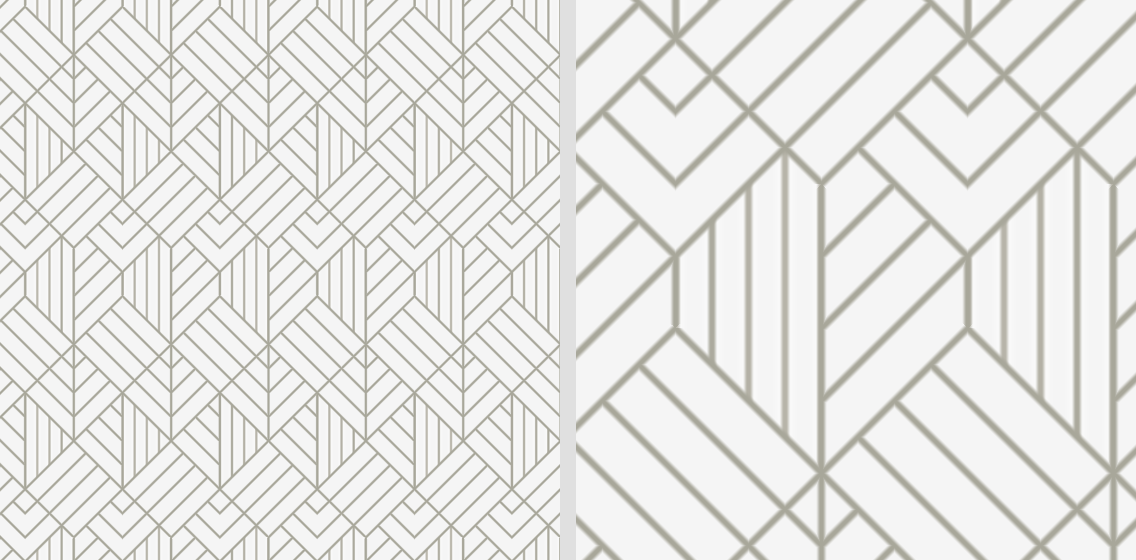
Left, the full canvas; right, a detail of the centre.
Reproduce this pattern procedurally as a WebGL 1 fragment shader.

```glsl
precision mediump float;
uniform vec2 u_resolution;

const vec2 GRID_ORIGIN = vec2(0.1318, 0.0980); // from the top left
const vec2 GRID_UNITS = vec2(11.505, 11.605);  // grid steps across the canvas
const float ROWS = 6.0;                        // diamond rows per repeat
const float HATCH_STEP = 0.5;
const float RIB_STEP = 0.25;
const float HALF_WIDTH = 0.0235;
const float SOFTNESS = 0.017;
const float HALO_WIDTH = 0.09;
const float HALO_AMOUNT = 0.6;
const float RIB_FADE = 0.75;
const float SQRT_HALF = 0.70711;
const float FAR = 10.0;
const vec3 PAPER = vec3(0.962);
const vec3 HALO = vec3(0.992);
const vec3 INK = vec3(0.660, 0.655, 0.605);
const vec3 PALE_INK = vec3(0.765, 0.750, 0.710);

float hash(float n) {
  return fract(sin(n * 12.9898) * 43758.5453);
}

// Distance to the nearest multiple of a step
float repeatDistance(float value, float period) {
  return abs(fract(value / period + 0.5) - 0.5) * period;
}

float diagonalLines(float value, float period) {
  return repeatDistance(value, period) * SQRT_HALF;
}

float stroke(float dist, float softness) {
  return 1.0 - smoothstep(HALF_WIDTH - softness, HALF_WIDTH + softness, dist);
}

void main() {
  vec2 uv = gl_FragCoord.xy / u_resolution;
  vec2 q = (vec2(uv.x, 1.0 - uv.y) - GRID_ORIGIN) * GRID_UNITS;

  // Diamond lattice along the falling and rising diagonals
  float falling = q.x - q.y;
  float rising = q.x + q.y;
  vec2 cell = floor(vec2(falling, rising) * 0.5);
  vec2 center = vec2(cell.x + cell.y + 1.0, cell.y - cell.x);
  vec2 d = q - center;
  float row = floor(mod(center.y + 0.5, ROWS));
  bool isLeft = d.x < 0.0;

  float fallHatch = diagonalLines(falling, HATCH_STEP);
  float riseHatch = diagonalLines(rising, HATCH_STEP);
  float ribLines = repeatDistance(q.x, RIB_STEP);
  float chevron = abs(d.x) + d.y;
  float chevronHatch = diagonalLines(chevron, HATCH_STEP);
  float spine = abs(d.x);

  // Filling of each diamond row
  float lines = FAR;
  float ribs = FAR;
  if (row < 0.5) {
    lines = fallHatch;
  } else if (row < 1.5) {
    lines = min(chevronHatch, spine);
  } else if (row < 2.5) {
    lines = isLeft ? min(fallHatch, spine) : spine;
    ribs = isLeft ? FAR : ribLines;
  } else if (row < 3.5) {
    lines = riseHatch;
  } else if (row < 4.5) {
    if (chevron < HATCH_STEP) {
      lines = chevronHatch;
    } else {
      lines = min(spine, (chevron - HATCH_STEP) * SQRT_HALF);
      if (isLeft) lines = min(lines, riseHatch);
      else ribs = ribLines;
    }
  } else {
    lines = isLeft ? spine : min(spine, riseHatch);
    ribs = isLeft ? ribLines : FAR;
  }

  // Diamond outlines, open between the last two rows
  float height = mod(q.y, ROWS);
  if (abs(height - 4.5) > 0.5) {
    float outline = min(diagonalLines(falling, 2.0), diagonalLines(rising, 2.0));
    lines = min(lines, outline);
  }

  // Ribs vary in tone and carry a light halo
  float softness = max(SOFTNESS, 0.7 * GRID_UNITS.y / u_resolution.y);
  float fade = RIB_FADE * hash(floor(q.x / RIB_STEP + 0.5) + 40.0);
  float halo = 1.0 - smoothstep(HALF_WIDTH, HALO_WIDTH, ribs);
  vec3 color = mix(PAPER, HALO, halo * HALO_AMOUNT);
  color = mix(color, mix(INK, PALE_INK, fade), stroke(ribs, softness));
  color = mix(color, INK, stroke(lines, softness));
  gl_FragColor = vec4(color, 1.0);
}
```
